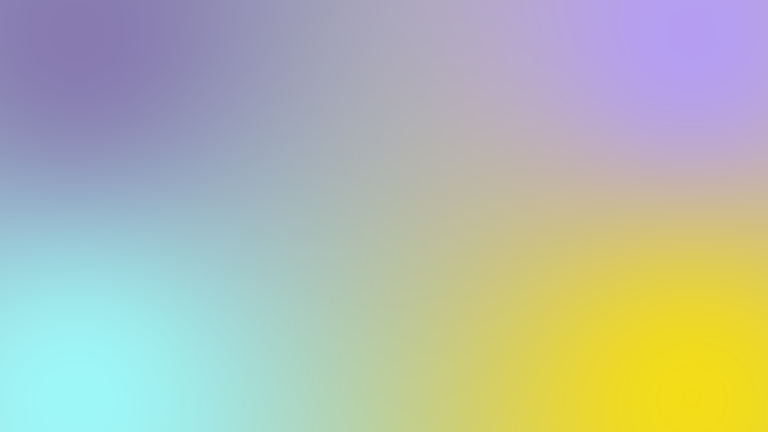
A Shadertoy shader for this background:

```glsl
const vec3 DUSK_PURPLE = vec3(0.53, 0.48, 0.69);
const vec3 LILAC = vec3(0.71, 0.62, 0.95);
const vec3 PALE_CYAN = vec3(0.62, 0.97, 0.97);
const vec3 YELLOW = vec3(0.955, 0.865, 0.09);

// Inverse-square influence of a colour centre
float influence(vec2 p, vec2 center) {
    vec2 d = p - center;
    return 1.0 / (dot(d, d) + 0.0005);
}

// Adds a weighted colour; alpha accumulates the weight
vec4 weightedColor(vec2 p, vec2 center, vec3 color) {
    return influence(p, center) * vec4(color, 1.0);
}

void mainImage(out vec4 fragColor, in vec2 fragCoord) {
    vec2 p = fragCoord / iResolution.y;
    vec2 size = vec2(iResolution.x / iResolution.y, 1.0);

    // Colour centres just inside the four corners
    vec2 low = size * vec2(0.1, 0.08);
    vec2 high = size * vec2(0.9, 0.92);

    vec4 blend = weightedColor(p, low, PALE_CYAN)
               + weightedColor(p, high, LILAC)
               + weightedColor(p, vec2(low.x, high.y), DUSK_PURPLE)
               + weightedColor(p, vec2(high.x, low.y), YELLOW);

    // Normalise by the total weight
    fragColor = vec4(blend.rgb / blend.a, 1.0);
}
```
